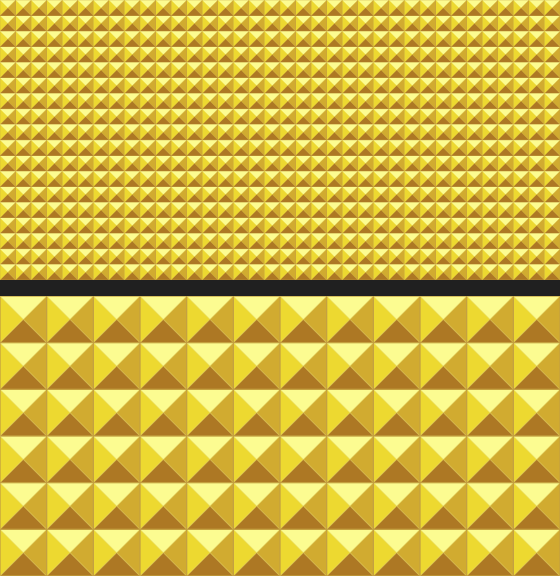
Top, the full canvas; bottom, a detail of the centre.
Write a Shadertoy shader that draws this pattern.

```glsl
// Grid of golden square pyramid studs, 36 across and 18 down, lit from the upper left.

// Share of a pixel covered by a line of the given half width at distance d.
float lineCoverage(float d, float halfWidth, float pixel) {
    return clamp(0.5 + (halfWidth - d) / pixel, 0.0, 1.0)
         - clamp(0.5 - (halfWidth + d) / pixel, 0.0, 1.0);
}

// Four flat facets, divided by the diagonals of the cell.
vec3 pyramidFacets(float rising, float falling, float pixel) {
    float aboveRising = clamp(0.5 + rising / pixel, 0.0, 1.0);
    float aboveFalling = clamp(0.5 + falling / pixel, 0.0, 1.0);
    vec3 top = vec3(0.99, 0.99, 0.57);
    vec3 left = vec3(0.93, 0.85, 0.19);
    vec3 right = vec3(0.82, 0.67, 0.19);
    vec3 bottom = vec3(0.68, 0.47, 0.14);
    return mix(mix(bottom, right, aboveFalling),
               mix(left, top, aboveFalling), aboveRising);
}

void mainImage(out vec4 fragColor, in vec2 fragCoord) {
    vec2 repeats = vec2(36.0, 18.0);
    vec2 cell = fract(fragCoord / iResolution.xy * repeats) - 0.5;
    float pixel = max(repeats.x / iResolution.x, repeats.y / iResolution.y);

    // Signed distances to the two diagonals
    float rising = (cell.y - cell.x) * 0.7071;
    float falling = (cell.y + cell.x) * 0.7071;
    vec3 color = pyramidFacets(rising, falling, pixel);

    // Faint glint along the ridges
    float ridge = lineCoverage(min(abs(rising), abs(falling)), 0.01, pixel);
    color = mix(color, vec3(0.91, 0.87, 0.44), 0.5 * ridge);

    // Thin seam between neighbouring studs
    float border = 0.5 - max(abs(cell.x), abs(cell.y));
    float seam = lineCoverage(border, 0.014, pixel);
    color = mix(color, vec3(0.77, 0.63, 0.25), seam);

    fragColor = vec4(color, 1.0);
}
```
